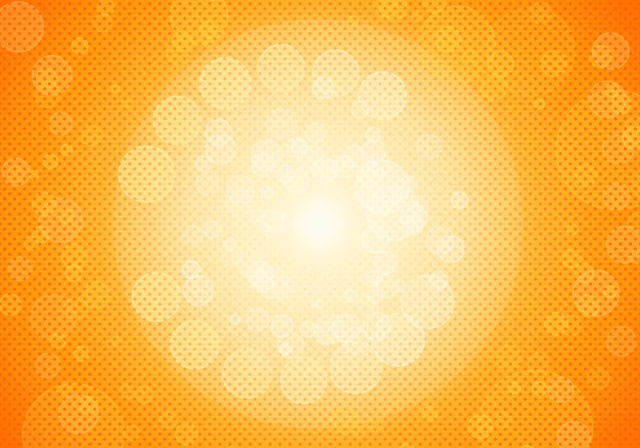
Write a WebGL 2 fragment shader that draws this background.

```glsl
#version 300 es
precision highp float;
// Sunny bokeh backdrop: a radial gradient from white to deep orange with a pale
// central disc, rings of translucent circles placed by angle and hash, and a
// staggered halftone of red dots. Lengths are in canvas heights from the centre.
uniform vec2 u_resolution;
out vec4 fragColor;

const float TAU = 6.28318;
const vec3 CREAM = vec3(1.0, 0.97, 0.86);
const vec3 YELLOW = vec3(1.0, 0.85, 0.26);
const vec3 PEACH = vec3(1.0, 0.78, 0.42);

vec3 hash3(float n) {
    return fract(sin(n * vec3(12.99, 78.23, 39.35) + vec3(1.3, 4.7, 2.9)) * 4375.85);
}

vec2 polar(float angle, float radius) {
    return radius * vec2(cos(angle), sin(angle));
}

// Antialiased coverage of a signed distance
float cover(float d) {
    float px = 0.75 / u_resolution.y;
    return 1.0 - smoothstep(-px, px, d);
}

// Translucent circle with a thin brighter rim
void bokeh(inout vec3 col, vec2 p, vec2 centre, float radius, vec3 tint, float alpha) {
    float d = length(p - centre) - radius;
    float rim = smoothstep(-0.006, -0.002, d);
    col = mix(col, tint, cover(d) * min(alpha * (0.92 + 0.55 * rim), 1.0));
}

// Warm palette: round inside, slightly flattened outside
vec3 glow(vec2 p) {
    float r = length(p);
    float outer = length(p * vec2(1.0, 1.08));
    vec3 c = mix(vec3(1.0, 0.955, 0.80), vec3(1.0), exp(-r * r / 0.006));
    c = mix(c, vec3(1.0, 0.90, 0.64), smoothstep(0.13, 0.32, r));
    c = mix(c, vec3(1.0, 0.80, 0.37), smoothstep(0.28, 0.44, r));
    c = mix(c, vec3(1.0, 0.72, 0.19), smoothstep(0.40, 0.50, r));
    c = mix(c, vec3(1.0, 0.61, 0.05), smoothstep(0.47, 0.68, outer));
    return mix(c, vec3(1.0, 0.43, 0.0), smoothstep(0.64, 0.92, outer));
}

// Two interleaved square lattices of dots
float halftone(vec2 p) {
    float pitch = 0.02235;
    vec2 a = fract(p / pitch) - 0.5;
    vec2 b = fract(p / pitch + 0.5) - 0.5;
    return cover(min(length(a), length(b)) * pitch - 0.0036);
}

void main() {
    vec2 p = (gl_FragCoord.xy - 0.5 * u_resolution) / u_resolution.y;
    float aspect = u_resolution.x / u_resolution.y;
    float r = length(p);
    vec3 col = glow(p);

    // Pale central disc and a faint cross of light
    col = mix(col, vec3(1.0, 0.92, 0.66), 0.16 * cover(length(p + vec2(0.005, 0.0)) - 0.457));
    vec2 beam = exp(-abs(p) / 0.003) * exp(-abs(p.yx) * 5.0);
    col = mix(col, vec3(1.0), 0.18 * max(beam.x, beam.y));

    // Large yellow circles toward the corners
    bokeh(col, p, vec2(0.305, 0.40), 0.088, YELLOW, 0.26);
    bokeh(col, p, vec2(0.47, 0.385), 0.100, YELLOW, 0.14);
    bokeh(col, p, vec2(0.66, 0.165), 0.135, YELLOW, 0.24);
    bokeh(col, p, vec2(0.48, -0.455), 0.130, YELLOW, 0.24);
    bokeh(col, p, vec2(-0.55, -0.47), 0.115, YELLOW, 0.22);
    bokeh(col, p, vec2(-0.27, 0.465), 0.066, YELLOW, 0.32);

    // Peach circles in columns near the left and right edges
    for (int i = 0; i < 18; i++) {
        float n = float(i);
        vec3 h = hash3(n + 210.0);
        float side = i % 2 == 0 ? -1.0 : 1.0;
        vec2 c = vec2(side * (0.5 * aspect - 0.03 - 0.15 * h.x), 0.44 - 0.054 * n);
        bokeh(col, p, c, 0.024 + 0.036 * h.y, PEACH, 0.22 + 0.14 * h.z);
    }

    // Small yellow circles scattered over the outer field
    for (int i = 0; i < 96; i++) {
        vec3 h = hash3(float(i) + 40.0);
        float a = TAU * (float(i) + h.x) / 96.0;
        vec2 c = polar(a, 0.48 + 0.22 * h.y) * vec2(1.1, 0.92);
        bokeh(col, p, c, 0.010 + 0.022 * h.z, YELLOW, 0.16 + 0.20 * h.x);
    }

    // Ring of big cream circles, open on the right and shifted to the left
    for (int i = 0; i < 14; i++) {
        if (i == 6) continue;
        float a = radians(64.0 + 20.0 * float(i));
        vec3 h = hash3(float(i) + 5.0);
        vec3 tint = mix(CREAM, vec3(1.0, 0.94, 0.62), 0.5 - 0.5 * cos(a));
        bokeh(col, p, polar(a, 0.345 - 0.06 * cos(a)), 0.050 + 0.014 * h.x, tint, 0.42 + 0.14 * h.y);
    }

    // Overlapping pair right of the centre
    for (int i = 0; i < 2; i++) {
        vec2 c = vec2(0.138, 0.082) + float(i) * vec2(0.026, -0.058);
        bokeh(col, p, c, 0.062, vec3(1.0, 0.99, 0.93), 0.36);
    }

    // Small white circles around the core
    for (int i = 0; i < 72; i++) {
        vec3 h = hash3(float(i) + 120.0);
        vec2 c = polar(TAU * (float(i) + h.x) / 72.0, 0.10 + 0.22 * h.y);
        bokeh(col, p, c, 0.012 + 0.024 * h.z, vec3(1.0, 0.98, 0.90), 0.20 + 0.22 * h.x);
    }

    // Halftone strengthens away from the core
    float ink = 0.06 + 0.70 * smoothstep(0.16, 0.74, r);
    col = mix(col, vec3(0.99, 0.36, 0.03), halftone(p) * ink * smoothstep(0.04, 0.18, r));

    fragColor = vec4(col, 1.0);
}
```
